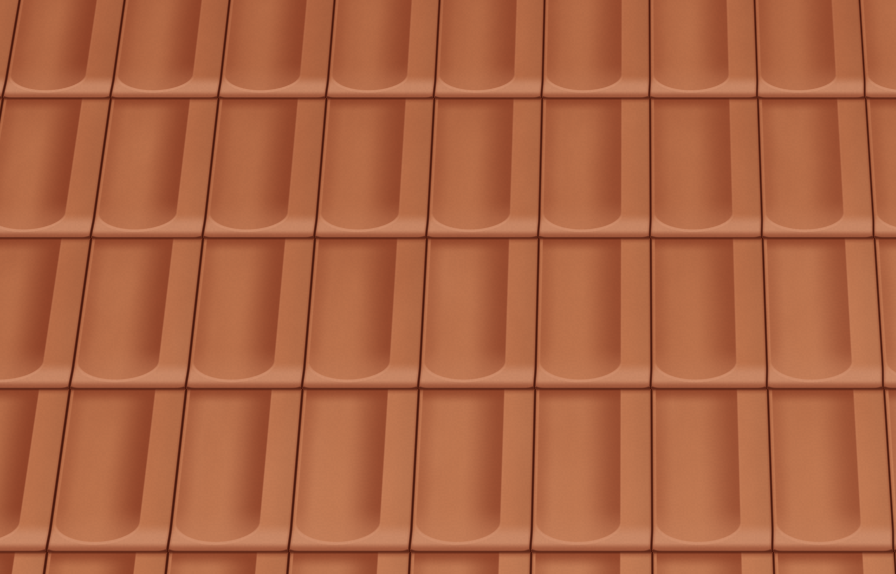
A Shadertoy shader for this texture:

```glsl
// Terracotta roof: rows of hollow clay tiles with raised ribs, seen in slight perspective.

const float ASPECT = 1.567;                  // width of the view for a height of 1
const float PITCH_TOP = 0.1836;              // tile width at the top edge
const float PITCH_GROWTH = 0.0292;           // widening towards the viewer
const float VANISH_X = 1.136;                // the joint that stays nearly upright
const float VANISH_LEAN = 0.005;
const float ROW_START = 5.302;               // inverse pitch at the first row edge
const float ROW_STEP = 0.1927;               // inverse pitch spanned by one row
const float TILE_RATIO = 1.3;                // tile height over tile width

const vec2 PAN_CENTER = vec2(0.385, 0.82);   // centre of the rounded pan end
const vec2 PAN_RADIUS = vec2(0.350, 0.160);  // half width and depth of that end
const float JOINT_WIDTH = 0.0085;
const float SEAM_WIDTH = 0.010;
const float EDGE_WIDTH = 0.010;

const vec3 CLAY_DARK = vec3(0.635, 0.345, 0.220);
const vec3 CLAY_LIGHT = vec3(0.745, 0.460, 0.305);
const vec3 CLAY_PALE = vec3(0.785, 0.535, 0.405);
const vec3 SHADE = vec3(0.545, 0.250, 0.150);
const vec3 GAP = vec3(0.26, 0.08, 0.04);

float hash(vec2 p) {
    return fract(sin(dot(p, vec2(127.1, 311.7))) * 43758.5);
}

// Layered sines: soft blotches of firing and wear, about -1 to 1
float mottle(vec2 p) {
    float sum = 0.0, amp = 0.5;
    for (int i = 0; i < 4; i++) {
        sum += amp * sin(p.x + 1.7 * sin(p.y * 0.8)) * cos(p.y + 1.3 * sin(p.x * 0.7));
        p = mat2(1.6, 1.2, -1.2, 1.6) * p + 2.3;
        amp *= 0.6;
    }
    return sum;
}

// Signed distance to the pan: straight sides with an elliptical lower end
float panDistance(vec2 t) {
    vec2 m = vec2(t.x - PAN_CENTER.x, max(t.y - PAN_CENTER.y, 0.0) * TILE_RATIO);
    float r = length(m / PAN_RADIUS);
    return r * (r - 1.0) / max(length(m / (PAN_RADIUS * PAN_RADIUS)), 0.001);
}

void mainImage(out vec4 fragColor, in vec2 fragCoord) {
    vec2 uv = fragCoord / iResolution.xy;
    vec2 p = vec2(uv.x * ASPECT, 1.0 - uv.y);

    // Perspective grid: x across the tile, y down the tile
    float pitch = PITCH_TOP + PITCH_GROWTH * p.y;
    vec2 grid = vec2((p.x - VANISH_X - VANISH_LEAN * p.y) / pitch,
                     (ROW_START - 1.0 / pitch) / ROW_STEP);
    float row = floor(grid.y);
    grid.x += 0.008 * smoothstep(0.85, 1.0, grid.y - row);
    vec2 id = vec2(floor(grid.x), row);
    vec2 t = grid - id;
    float aa = 1.0 / (iResolution.y * pitch);

    // Clay tone: paler lower down and to the right, differing per tile
    float tone = 0.20 + 0.62 * p.y + 0.20 * uv.x
               + 0.16 * (hash(id) - 0.5) + 0.16 * mottle(grid * 2.5 + 5.0 * id);
    vec3 clay = mix(CLAY_DARK, CLAY_LIGHT, clamp(tone, 0.0, 1.0));
    clay = mix(clay, CLAY_PALE, 0.3 * hash(id + 19.0) * smoothstep(0.4, 1.0, tone));

    // Pan: lit in the middle, turning into shade at the right wall
    float d = panDistance(t);
    float q = (t.x - PAN_CENTER.x) / PAN_RADIUS.x;
    float wall = mix(0.95, 0.62, uv.x) * smoothstep(0.0, 1.0, q)
               + 0.30 * (1.0 - smoothstep(-1.0, -0.55, q));
    float glow = exp(-5.0 * (q + 0.12) * (q + 0.12)) * smoothstep(0.05, 0.35, t.y);
    vec3 pan = mix(clay, CLAY_LIGHT, 0.4 * glow);
    pan = mix(pan, SHADE, wall * (1.0 - 0.65 * smoothstep(0.72, 0.95, t.y)));
    pan = mix(pan, CLAY_PALE, 0.20 * smoothstep(0.72, 0.95, t.y));
    pan = mix(pan, SHADE, 0.85 * (1.0 - smoothstep(0.0, 0.10, t.y)));

    // Rib and rim: flat face, then a pale rounded lip with a darker front
    vec3 rib = mix(clay, CLAY_LIGHT, 0.2) * (1.01 - 0.05 * smoothstep(0.75, 1.0, t.x));
    rib = mix(rib, SHADE, 0.6 * (1.0 - smoothstep(0.0, 0.04, t.y)));
    rib = mix(rib, CLAY_PALE, 0.85 * smoothstep(0.82, 0.91, t.y));
    rib = mix(rib, SHADE, 0.65 * smoothstep(0.94, 0.985, t.y));

    vec3 color = mix(pan, rib, smoothstep(-aa, aa, d));

    // Highlight on the lower curve, fading out along the straight sides
    float lowEnd = smoothstep(0.82, 0.93, t.y);
    float glint = 1.0 - smoothstep(EDGE_WIDTH * 0.4, EDGE_WIDTH + aa, abs(d - 0.006));
    color = mix(color, CLAY_PALE * 1.03, glint * mix(0.06, 0.75, lowEnd));

    // Soft shade beside the joint, then the dark gaps with rounded corners
    float side = min(t.x, 1.0 - t.x);
    color = mix(color, SHADE, 0.4 * (1.0 - smoothstep(0.0, 0.035, side)));
    float jointHalf = JOINT_WIDTH * mix(1.2, 0.9, uv.x);
    float joint = 1.0 - smoothstep(jointHalf - aa, jointHalf + aa, side);
    float corner = 0.012 * exp(-side * side / 0.0016);
    float below = (1.0 - t.y) * TILE_RATIO - corner;
    float seam = 1.0 - smoothstep(SEAM_WIDTH - aa, SEAM_WIDTH + aa, below);
    float dropShadow = 1.0 - smoothstep(0.0, SEAM_WIDTH + aa, t.y * TILE_RATIO);
    color = mix(color, GAP, max(0.95 * joint, max(0.7 * seam, 0.55 * dropShadow)));

    // Fine clay grain
    color *= 1.0 + 0.02 * (hash(floor(p * 330.0)) - 0.5);
    fragColor = vec4(color, 1.0);
}
```
